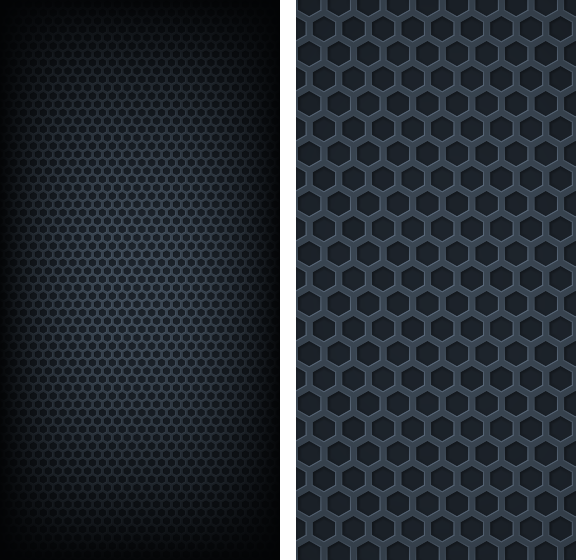
Left: the whole. Right: its middle third, enlarged.
Reproduce this pattern procedurally as a Shadertoy shader.

```glsl
// Dark blue-grey metal mesh with staggered hexagonal holes and a soft vignette
#define COLUMNS 28.4
#define ROWS 67.2
#define PHASE vec2(0.21, 0.05)
#define HOLE_RADIUS 0.375
#define RIM_WIDTH 0.05
#define WEB_COLOR vec3(0.228, 0.274, 0.322)
#define HOLE_COLOR vec3(0.112, 0.138, 0.168)
#define RIM_COLOR vec3(0.36, 0.42, 0.49)
#define EDGE_COLOR vec3(0.010, 0.014, 0.019)
#define FALLOFF vec2(2.6, 2.0)
#define VARIATION 0.06

const vec2 LATTICE = vec2(1.0, 1.7320508);

float hash(vec2 p) {
    vec3 q = fract(p.xyx * 0.1031);
    q += dot(q, q.yzx + 33.33);
    return fract((q.x + q.y) * q.z);
}

// Offset from the nearest hole centre on a staggered lattice
vec2 nearestHole(vec2 p) {
    vec2 a = mod(p + 0.5 * LATTICE, LATTICE) - 0.5 * LATTICE;
    vec2 b = mod(p, LATTICE) - 0.5 * LATTICE;
    return dot(a, a) < dot(b, b) ? a : b;
}

// Distance to a hexagon with vertical sides
float hexagon(vec2 p, float apothem) {
    p = abs(p);
    return max(p.x, dot(p, vec2(0.5, 0.8660254))) - apothem;
}

void mainImage(out vec4 fragColor, in vec2 fragCoord) {
    vec2 uv = fragCoord / iResolution.xy;

    // Lattice units: one column wide, two rows per lattice cell
    vec2 scale = vec2(COLUMNS, ROWS * 0.5 * LATTICE.y);
    vec2 p = (uv - 0.5) * scale - PHASE;
    float pixel = COLUMNS / iResolution.x;

    vec2 local = nearestHole(p);
    vec2 id = floor((p - local) / (0.5 * LATTICE) + 0.5);
    float d = hexagon(local, HOLE_RADIUS);
    float facing = 0.5 + 0.5 * dot(normalize(local + 1e-4), vec2(0.7071, -0.7071));

    // Recessed holes, slightly varied, with a shadow under the upper left edge
    float tone = 1.0 + VARIATION * (hash(id + 200.0) - 0.5);
    float shadow = smoothstep(-0.16, 0.0, d) * (1.0 - facing);
    vec3 hole = HOLE_COLOR * tone * (1.0 - 0.35 * shadow);
    float webMask = smoothstep(-0.5 * pixel, 0.5 * pixel, d);
    vec3 color = mix(hole, WEB_COLOR, webMask);

    // Thin bevel, brightest toward the lower right
    float blur = max(pixel, 0.5 * RIM_WIDTH);
    float rim = 1.0 - smoothstep(0.0, blur, abs(d - 0.5 * RIM_WIDTH));
    rim *= min(1.0, RIM_WIDTH / pixel);
    color = mix(color, RIM_COLOR, rim * facing);

    // Light holds across the middle and drops steeply toward the sides and ends
    vec2 reach = abs(2.0 * uv - 1.0);
    vec2 fade = 1.0 - 0.96 * pow(reach, FALLOFF);
    fragColor = vec4(mix(EDGE_COLOR, color, fade.x * fade.y), 1.0);
}
```
